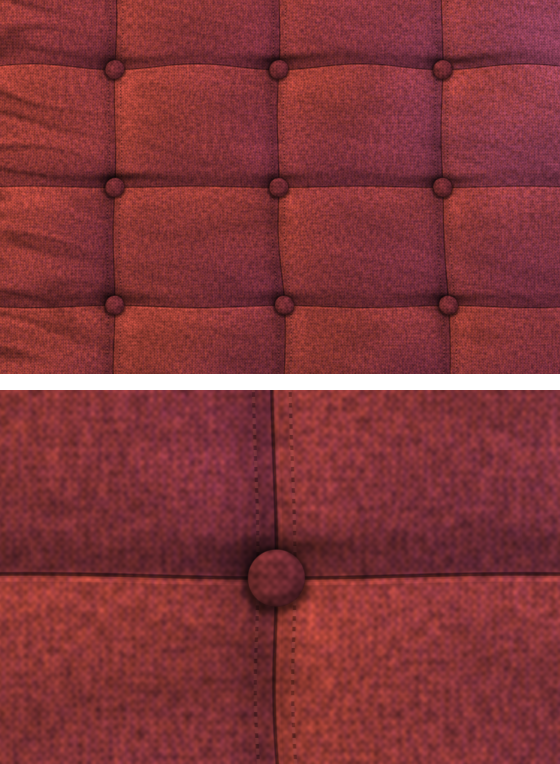
Top: the whole. Bottom: its middle third, enlarged.
This texture is drawn by a WebGL 2 fragment shader. Its source:

```glsl
#version 300 es
precision highp float;
uniform vec2 u_resolution;
out vec4 fragColor;

vec2 gradientAt(vec2 cell) {
  float h = fract(sin(dot(cell, vec2(127.1, 311.7))) * 43758.55) * 6.2832;
  return vec2(cos(h), sin(h));
}

// Gradient noise, roughly -0.7 to 0.7
float noise(vec2 p) {
  vec2 i = floor(p), f = fract(p), u = f * f * (3.0 - 2.0 * f);
  vec2 e = vec2(1.0, 0.0);
  float low = mix(dot(gradientAt(i), f), dot(gradientAt(i + e), f - e), u.x);
  float high = mix(dot(gradientAt(i + e.yx), f - e.yx), dot(gradientAt(i + 1.0), f - 1.0), u.x);
  return mix(low, high, u.y);
}

float bell(float x, float width) {
  return exp(-x * x / (width * width));
}

// Antialiased line of the given half width
float line(float d, float halfWidth, float px) {
  return 1.0 - smoothstep(halfWidth - px, halfWidth + px, abs(d));
}

// Crossing threads: fine weave plus irregular slubs
float weave(vec2 p) {
  vec2 t = p * 6.2832 * 125.0;
  float slubs = noise(p * vec2(65.0, 190.0)) + noise(p * vec2(190.0, 65.0) + 31.0);
  return 0.07 * sin(t.x) * sin(t.y) + 0.24 * slubs;
}

void main() {
  float px = 1.0 / u_resolution.y;
  vec2 p = gl_FragCoord.xy * px;
  vec2 pitch = vec2(0.4385, 0.315);

  // Panel grid with slightly pulled seams
  vec2 q = (p - vec2(0.307, 0.184)) / pitch;
  q.x -= 0.035 * smoothstep(0.8, 0.0, q.y) * smoothstep(0.0, 1.0, q.x);
  float sag = sin(3.1416 * q.x);
  q.y -= 0.05 * sag * sag * clamp((q.y - 0.7) / 1.3, -0.4, 1.0);
  q.x += 0.012 * sin(3.1416 * q.y) * sin(q.y * 2.0 + q.x);
  vec2 node = floor(q + 0.5);
  vec2 panel = fract(q);
  vec2 f = (q - node) * pitch;
  float d = length(f);
  float cloth = weave(p);

  // Warm light from the left and top of each panel, violet on the right
  float warm = 0.52 + 0.4 * (panel.y - 0.5) - 0.55 * (panel.x - 0.5)
    - 0.3 * (p.x - 0.75) + 0.35 * noise(p * 4.0) + 0.55 * noise(p * vec2(210.0, 75.0) + 9.0);
  float rightSide = smoothstep(0.75, 1.5, p.x) * smoothstep(0.0, 0.8, p.y);
  vec3 violet = mix(vec3(0.46, 0.18, 0.25), vec3(0.54, 0.24, 0.34), rightSide);
  vec3 color = mix(violet, vec3(0.58, 0.23, 0.19), clamp(warm, 0.0, 1.0));
  float light = mix(0.93, 1.05, p.y) + 0.12 * noise(p * vec2(5.0, 9.0) + 4.0);

  // Padding rolls into the seams
  float above = smoothstep(-0.002, 0.006, f.y);
  light -= 0.22 * above * exp(-max(f.y, 0.0) / 0.04);
  light += 0.10 * (1.0 - above) * bell(f.y + 0.025, 0.03);
  light -= 0.15 * bell(f.x + 0.012, 0.02);
  light += 0.06 * bell(f.x - 0.035, 0.025);

  // Gathered folds above the horizontal seams
  float ripple = 0.012 * noise(vec2(p.x * 7.0, node.y * 5.3));
  float reach = exp(-abs(f.x - 0.04) / 0.12) * (0.75 + 0.8 * noise(vec2(p.x * 4.0, node.y * 3.7 + 2.0)));
  light -= 0.38 * above * reach * bell(f.y - 0.024 - ripple, 0.011);
  light += 0.10 * above * reach * bell(f.y - 0.048 - ripple, 0.013);

  // Loose creases, strongest at the left edge
  float crease = noise(vec2(p.x * 3.0, p.y * 13.0 + p.x * 3.0) + 17.0);
  float loose = mix(0.06, 0.26, smoothstep(0.3, 0.0, p.x));
  light -= loose * bell(crease - 0.12, 0.10) - loose * 0.5 * bell(crease + 0.12, 0.12);

  // Pull and shadow around each button
  light -= 0.30 * bell(length(f - vec2(-0.004, 0.004)), 0.045);
  light += 0.14 * bell(length(f - vec2(0.03, -0.045)), 0.03);
  color *= light * (1.0 + cloth);

  // Seam grooves and their lit lower lips
  color *= 1.0 - 0.50 * line(f.y, 0.0016, px);
  color *= 1.0 + 0.16 * line(f.y + 0.005, 0.0016, px);
  color *= 1.0 - 0.45 * line(f.x, 0.0015, px);
  color *= 1.0 + 0.10 * line(f.x - 0.004, 0.0015, px);

  // Dashed stitching on both sides of the vertical seams
  float rows = line(abs(f.x) - 0.0165, 0.0014, px);
  float dash = smoothstep(-0.4, 0.4, sin(p.y * 6.2832 / 0.0095) + 0.2);
  color *= 1.0 - 0.28 * rows * (1.0 - dash);
  color = mix(color, vec3(0.66, 0.31, 0.30) * light, 0.38 * rows * dash);

  // Covered buttons: cast shadow, dome, dark rim
  float radius = 0.0255;
  color *= 1.0 - 0.5 * (1.0 - smoothstep(radius - 0.002, radius + 0.009, length(f + vec2(0.001, 0.003))));
  vec2 n = f / radius;
  float dome = sqrt(max(1.0 - dot(n, n), 0.0));
  float shade = 0.55 + 0.32 * dome + 0.20 * dot(n, vec2(-0.2, 0.8));
  vec3 button = mix(vec3(0.50, 0.19, 0.25), vec3(0.56, 0.22, 0.21), 0.5 - 0.4 * n.x);
  button *= shade * (1.0 + 1.2 * weave(p * 0.9 + 3.0));
  color = mix(color, button, 1.0 - smoothstep(radius - px, radius + px, d));

  fragColor = vec4(clamp(color, 0.0, 1.0), 1.0);
}
```
